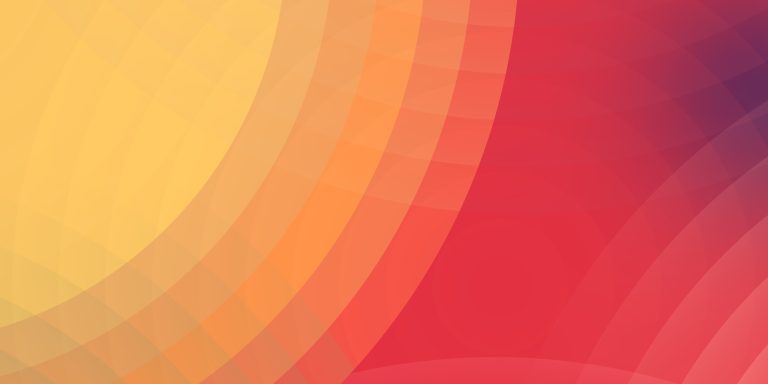
Write a Shadertoy shader that draws this background.

```glsl
// Overlapping translucent families of concentric discs: a sunny yellow-orange
// fan at the left over a crimson field that darkens to plum at the upper right.
// Every family shares one ring spacing; each disc is a veil strongest at its rim.

const float STEP = 0.1216;   // ring spacing, in canvas heights
const float BIG = 1.664;     // outer radius of the large families

const vec3 CRIMSON = vec3(0.88, 0.18, 0.25);
const vec3 PLUM = vec3(0.30, 0.14, 0.35);
const vec3 ROSE = vec3(0.95, 0.36, 0.42);
const vec3 MAUVE = vec3(0.72, 0.28, 0.39);
const vec3 SCARLET = vec3(0.95, 0.27, 0.28);
const vec3 SAND = vec3(0.90, 0.70, 0.50);
const vec3 OLIVE = vec3(0.62, 0.60, 0.41);
const vec3 BLUSH = vec3(1.00, 0.65, 0.60);
const vec3 LEMON = vec3(1.00, 0.86, 0.46);

// Colours of the warm fan, from the outer disc inwards
const int WARM_COUNT = 6;
const vec3 WARM[WARM_COUNT] = vec3[WARM_COUNT](
    vec3(0.93, 0.32, 0.27), vec3(0.94, 0.46, 0.30), vec3(0.98, 0.56, 0.28),
    vec3(0.94, 0.60, 0.34), vec3(0.94, 0.67, 0.38), vec3(0.985, 0.77, 0.38));

// Antialiased coverage of a disc, given the signed distance to its rim
float coverage(float dist, float pixel) {
    return clamp(0.5 - dist / pixel, 0.0, 1.0);
}

// Summed opacity of concentric discs, each fading inwards from its rim
float veil(vec2 p, vec2 center, float outer, int count, float pixel) {
    float d = length(p - center);
    float sum = 0.0;
    for (int k = 0; k < count; k++) {
        float dist = d - outer + float(k) * STEP;
        float fade = 0.15 + 0.85 * exp(-10.0 * max(-dist, 0.0));
        sum += coverage(dist, pixel) * fade;
    }
    return sum;
}

// Crimson field with a soft plum shadow
vec3 field(vec2 p) {
    vec2 q = p - vec2(2.02, 0.76);
    return mix(CRIMSON, PLUM, exp(-dot(q, q) / 0.11));
}

void mainImage(out vec4 fragColor, in vec2 fragCoord) {
    float pixel = 1.0 / iResolution.y;
    vec2 p = fragCoord * pixel;
    p.x += 1.0 - 0.5 * iResolution.x * pixel;   // keep the 2:1 layout centred

    vec3 col = field(p);

    // Low rose dome at the bottom edge
    col = mix(col, ROSE, 0.4 * veil(p, vec2(1.289, -1.594), BIG, 1, pixel));

    // Warm fan of discs from the upper left
    vec2 sun = vec2(-0.31, 1.156);
    float sunDist = length(p - sun);
    float warm = coverage(sunDist - BIG, pixel);
    for (int k = 0; k < WARM_COUNT; k++) {
        float rim = BIG - float(k) * STEP;
        col = mix(col, WARM[k], coverage(sunDist - rim, pixel));
    }
    float inner = BIG - float(WARM_COUNT) * STEP;
    col = mix(col, LEMON, 0.07 * veil(p, sun, inner, 7, pixel));

    // Arcs hanging from above the top edge
    float hanging = veil(p, vec2(1.354, 2.107), BIG, 6, pixel);
    col = mix(col, mix(MAUVE, SAND, warm), 0.13 * hanging);

    // Full circles around the lower centre
    float circles = veil(p, vec2(1.302, 0.253), 1.271, 10, pixel);
    col = mix(col, mix(SCARLET, col * 1.1, warm), mix(0.08, 0.16, warm) * circles);

    // Olive lattice rising from the lower left
    float lattice = veil(p, vec2(-0.487, -0.846), BIG, 6, pixel);
    float low = smoothstep(0.6, 0.0, p.y) * warm;
    col = mix(col, OLIVE, 0.19 * lattice * low);

    // Blush arcs rising from the lower right
    float arcs = veil(p, vec2(2.89, -0.667), BIG, 6, pixel);
    float corner = smoothstep(1.25, 2.0, p.x) * (1.0 - 0.8 * p.y);
    col = mix(col, BLUSH, 0.26 * arcs * corner);

    fragColor = vec4(clamp(col, 0.0, 1.0), 1.0);
}
```
